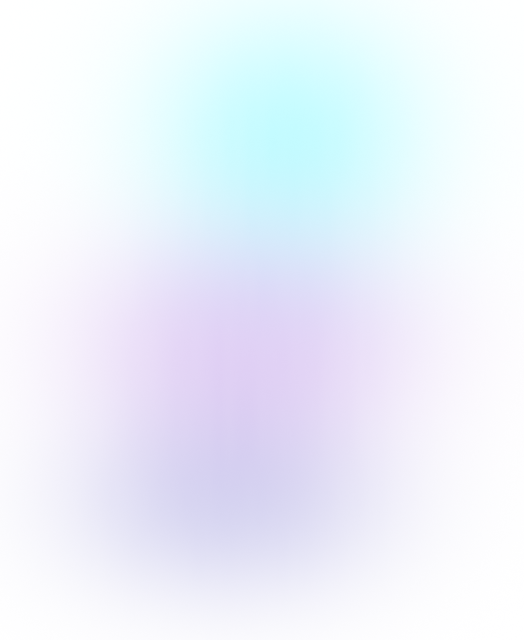
Write a Shadertoy shader that draws this background.

```glsl
const vec3 PAPER = vec3(1.0, 1.0, 1.0);
const vec3 CYAN = vec3(0.772, 0.988, 1.0);
const vec3 ORCHID = vec3(0.900, 0.830, 0.963);
const vec3 PERIWINKLE = vec3(0.850, 0.848, 0.947);

float hash(vec2 p) {
    vec3 q = fract(vec3(p.xyx) * 0.1031);
    q += dot(q, q.yzx + 33.33);
    return fract((q.x + q.y) * q.z);
}

float valueNoise(vec2 p) {
    vec2 cell = floor(p);
    vec2 t = fract(p);
    t = t * t * (3.0 - 2.0 * t);
    float low = mix(hash(cell), hash(cell + vec2(1.0, 0.0)), t.x);
    float high = mix(hash(cell + vec2(0.0, 1.0)), hash(cell + vec2(1.0, 1.0)), t.x);
    return mix(low, high, t.y);
}

// Soft elliptical falloff; larger sharpness flattens the core
float glow(vec2 uv, vec2 center, vec2 radius, float sharpness) {
    float d = length((uv - center) / radius);
    return exp(-0.5 * pow(d, sharpness));
}

// Light removed from the paper by a tinted glow
vec3 absorb(vec3 tint, float amount) {
    return (PAPER - tint) * amount;
}

void mainImage(out vec4 fragColor, in vec2 fragCoord) {
    vec2 uv = fragCoord / iResolution.xy;

    // Three overlapping glows along a slightly leaning axis
    float cyanGlow = glow(uv, vec2(0.548, 0.785), vec2(0.188, 0.143), 2.1);
    float orchidGlow = glow(uv, vec2(0.476, 0.466), vec2(0.238, 0.130), 2.2);
    float blueGlow = glow(uv, vec2(0.437, 0.215), vec2(0.222, 0.115), 2.2);

    vec3 shade = absorb(CYAN, cyanGlow)
               + absorb(ORCHID, orchidGlow)
               + absorb(PERIWINKLE, blueGlow);

    // Faint upright streaks inside the tinted area
    float streak = valueNoise(uv * vec2(48.0, 9.0)) - 0.5;
    shade *= 1.0 + 0.04 * streak;

    // Fine grain against banding
    float grain = (hash(fragCoord) - 0.5) / 255.0;
    fragColor = vec4(clamp(PAPER - shade + grain, 0.0, 1.0), 1.0);
}
```
